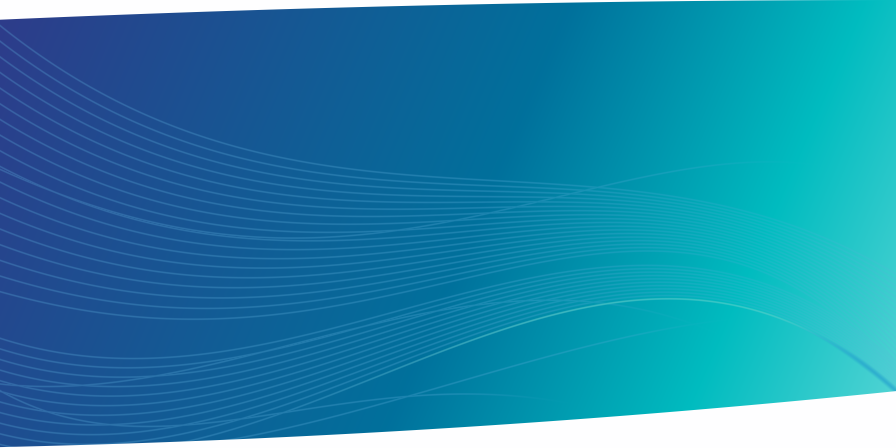
Reproduce this background procedurally as a Shadertoy shader.

```glsl
// Blue to teal banner with curved white borders and bundles of fine flowing lines.

#define HALF_WIDTH 0.0013
#define LINE_ALPHA 0.42
#define UPPER_GAPS 17.0
#define LOWER_GAPS 10.0
#define GRADIENT_DIR vec2(0.917, -0.398)

const vec3 INDIGO = vec3(0.18, 0.23, 0.54);
const vec3 OCEAN  = vec3(0.00, 0.44, 0.61);
const vec3 TEAL   = vec3(0.00, 0.735, 0.75);
const vec3 AQUA   = vec3(0.32, 0.83, 0.83);
const vec3 STROKE = vec3(0.36, 0.68, 0.86);
const vec3 MINT   = vec3(0.40, 0.86, 0.78);
const vec3 AZURE  = vec3(0.12, 0.62, 0.80);
const vec3 PAPER  = vec3(0.995, 0.995, 1.0);

// Quartic through five evenly spaced heights (Newton forward differences).
float quartic(float u, float start, vec4 h) {
    float s = 4.0 * u;
    vec4 d1 = h - vec4(start, h.xyz);
    vec3 d2 = d1.yzw - d1.xyz;
    vec2 d3 = d2.yz - d2.xy;
    float d4 = d3.y - d3.x;
    return start + s * (d1.x + (s - 1.0) / 2.0 * (d2.x
         + (s - 2.0) / 3.0 * (d3.x + (s - 3.0) / 4.0 * d4)));
}

// Height and slope of a curve; x of the canvas runs from 0 to aspect.
vec2 curve(float u, float aspect, float start, vec4 h) {
    const float e = 0.002;
    float y = quartic(u, start, h);
    return vec2(y, (quartic(u + e, start, h) - y) / (e * aspect));
}

// Approximate distance from height y to a curve.
float curveDistance(float y, vec2 c) {
    return abs(y - c.x) * inversesqrt(1.0 + c.y * c.y);
}

// Coverage of a thin line, kept even when it is narrower than a pixel.
float stroke(float d, float halfWidth, float pixel) {
    float reach = halfWidth + pixel;
    return (1.0 - smoothstep(0.0, reach, d)) * min(1.0, 2.0 * halfWidth / reach);
}

// Evenly spaced lines blended between two bounding curves.
float bundle(float y, vec2 top, vec2 bottom, float gaps, float pixel) {
    float k = (y - top.x) / (bottom.x - top.x) * gaps;
    k = clamp(round(k), 0.0, gaps) / gaps;
    return stroke(curveDistance(y, mix(top, bottom, k)), HALF_WIDTH, pixel);
}

vec3 background(vec2 p) {
    float t = dot(p - vec2(0.0, 1.0), GRADIENT_DIR);
    vec3 c = mix(INDIGO, OCEAN, clamp(t / 1.174, 0.0, 1.0));
    c = mix(c, TEAL, clamp((t - 1.174) / 0.6, 0.0, 1.0));
    return mix(c, AQUA, clamp((t - 1.774) / 0.42, 0.0, 1.0));
}

void mainImage(out vec4 fragColor, in vec2 fragCoord) {
    vec2 uv = fragCoord / iResolution.xy;
    float aspect = iResolution.x / iResolution.y;
    float pixel = 1.0 / iResolution.y;
    float u = uv.x, y = uv.y;
    vec3 color = background(vec2(2.0 * u, y));

    // Two line bundles
    vec2 upperTop = curve(u, aspect, 0.943, vec4(0.680, 0.603, 0.562, 0.388));
    vec2 upperLow = curve(u, aspect, 0.349, vec4(0.289, 0.370, 0.438, 0.167));
    vec2 lowerTop = curve(u, aspect, 0.245, vec4(0.216, 0.336, 0.406, 0.193));
    vec2 lowerLow = curve(u, aspect, 0.008, vec4(0.036, 0.221, 0.333, 0.128));
    float lines = max(bundle(y, upperTop, upperLow, UPPER_GAPS, pixel),
                      bundle(y, lowerTop, lowerLow, LOWER_GAPS, pixel));

    // Single crossing curves, each fading out at its end
    vec2 sweep  = curve(u, aspect, 0.622, vec4(0.477, 0.505, 0.617, 0.583));
    vec2 ridge  = curve(u, aspect, 0.143, vec4(0.193, 0.310, 0.292, -0.042));
    vec2 ripple = curve(u, aspect, 0.128, vec4(0.060, 0.120, 0.036, -0.224));
    vec2 rise   = curve(u, aspect, 0.000, vec4(0.016, 0.141, 0.268, 0.281));
    vec4 singles = vec4(stroke(curveDistance(y, sweep), HALF_WIDTH, pixel),
                        stroke(curveDistance(y, ridge), HALF_WIDTH, pixel),
                        stroke(curveDistance(y, ripple), HALF_WIDTH, pixel),
                        stroke(curveDistance(y, rise), HALF_WIDTH, pixel));
    singles *= 1.0 - smoothstep(vec4(0.75, 0.62, 0.48, 0.68),
                                vec4(0.93, 0.82, 0.65, 0.83), vec4(u));
    lines = max(lines, max(max(singles.x, singles.y), max(singles.z, singles.w)));
    color = mix(color, STROKE, lines * LINE_ALPHA * mix(1.0, 0.6, smoothstep(0.5, 0.9, u)));

    // Bright lower rim and its widening blue tail
    float rim = curveDistance(y, lowerLow);
    float rimFade = smoothstep(0.3, 0.65, u) * (1.0 - smoothstep(0.85, 0.93, u));
    color = mix(color, MINT, 0.6 * rimFade * stroke(rim, HALF_WIDTH, pixel));
    float tail = smoothstep(0.88, 0.97, u);
    color = mix(color, AZURE, 0.6 * tail * stroke(rim, 0.006 * tail + HALF_WIDTH, pixel));

    // Curved white borders
    float topEdge = 1.0 - 0.044 * (1.0 - u) * (1.0 - u);
    float bottomEdge = u * (0.045 + 0.08 * u) + 0.002;
    float inside = min(topEdge - y, y - bottomEdge);
    color = mix(PAPER, color, clamp(inside / pixel + 0.5, 0.0, 1.0));

    fragColor = vec4(color, 1.0);
}
```
